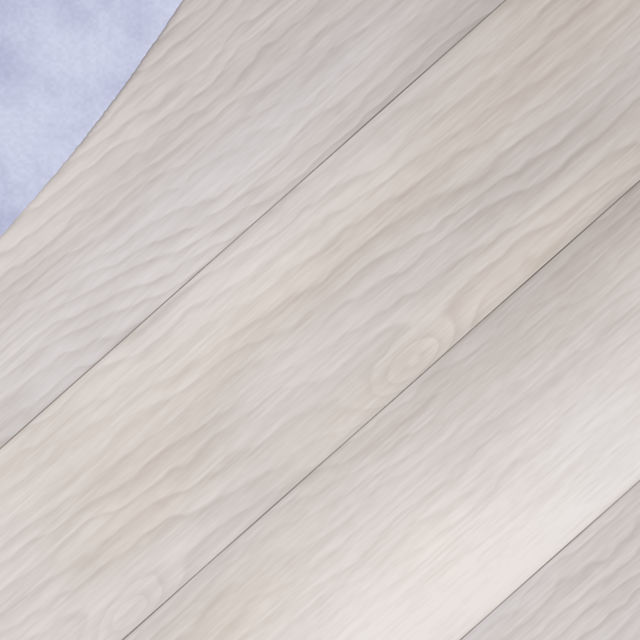
A three.js fragment shader for this texture:

```glsl
// Pale wood planks laid on a diagonal, with a blue cloth over the upper left corner.
// Planks repeat across a rotated axis; the grain is a sawtooth of a noise-warped
// field with knots bent into it, finished with fine fibres, seams and soft light.

varying vec2 vUv;

const vec2 ALONG = vec2(0.748, 0.664);       // plank direction
const float PLANK_WIDTH = 0.3505;
const float PLANK_OFFSET = 0.2235;
const float SEAM_HALF_WIDTH = 0.0011;
const float KNOT_SPACING = 0.60;
const vec2 KNOT_CENTER = vec2(0.77, -0.108);
const vec2 KNOT_SIZE = vec2(0.085, 0.033);
const float RING_DEPTH = 0.42;
const float FIBRE_DEPTH = 0.17;

const vec3 WOOD_DARK = vec3(0.68, 0.635, 0.605);
const vec3 WOOD_LIGHT = vec3(0.905, 0.88, 0.865);
const vec3 SEAM_COLOR = vec3(0.48, 0.44, 0.42);
const vec3 CLOTH_LIGHT = vec3(0.82, 0.84, 0.92);
const vec3 CLOTH_DARK = vec3(0.64, 0.65, 0.77);
const vec3 SHADOW_COLOR = vec3(0.50, 0.47, 0.48);

const vec2 CLOTH_CORNER = vec2(0.0, 0.629);
const vec2 CLOTH_ALONG = vec2(0.611, 0.792);
const float CLOTH_LENGTH = 0.468;
const float CLOTH_BULGE = 0.010;

float hash(vec2 p) {
  return fract(sin(dot(p, vec2(127.1, 311.7))) * 43758.5453);
}

float noise(vec2 p) {
  vec2 cell = floor(p);
  vec2 f = fract(p);
  f = f * f * (3.0 - 2.0 * f);
  return mix(mix(hash(cell), hash(cell + vec2(1.0, 0.0)), f.x),
             mix(hash(cell + vec2(0.0, 1.0)), hash(cell + 1.0), f.x), f.y);
}

float fbm(vec2 p) {
  float sum = 0.0;
  float amp = 0.5;
  for (int i = 0; i < 4; i++) {
    sum += amp * noise(p);
    p = p * 2.03 + 7.1;
    amp *= 0.5;
  }
  return sum;
}

// Dark growth rings: a slow fade into shade, then a crisp step back to light.
float growthRings(vec2 q, float id) {
  bool knotted = id == -1.0;
  vec2 s = q + vec2(id * 17.3, 0.0);
  float lean = id < -1.5 ? 0.04 : 0.12;
  float field = q.y + lean * q.x;
  field += 0.075 * (noise(s * vec2(2.6, 7.0)) - 0.5);
  field += 0.022 * (noise(s * vec2(11.0, 24.0)) - 0.5);
  field += 0.009 * (noise(s * vec2(38.0, 60.0)) - 0.5);
  if (knotted) {
    vec2 k = q - KNOT_CENTER;
    k.x = mod(k.x + 0.5 * KNOT_SPACING, KNOT_SPACING) - 0.5 * KNOT_SPACING;
    k /= KNOT_SIZE;
    field += 0.12 * exp(-dot(k, k));
  }
  float phase = fract(field * (knotted ? 29.0 : 38.0));
  float strength = mix(0.25, 1.0, noise(s * vec2(4.0, 15.0) + 3.7));
  return strength * phase * phase * smoothstep(1.0, 0.78, phase);
}

vec3 woodColor(vec2 q) {
  float row = (q.y - PLANK_OFFSET) / PLANK_WIDTH;
  float id = floor(row);
  float across = fract(row);
  vec2 s = q + vec2(id * 17.3, 0.0);

  // Broad tone of each plank and the light falling off to the upper right
  float tone = 0.75 - 0.30 * smoothstep(0.55, 1.45, q.x);
  if (id == -2.0) tone += mix(0.32, -0.10, smoothstep(0.25, 0.95, across));
  if (id == 0.0) tone -= 0.04;
  tone += 0.38 * (fbm(s * vec2(2.4, 13.0)) - 0.47);

  float calm = id == -2.0 ? mix(0.25, 0.8, across) : 1.0;
  tone -= RING_DEPTH * calm * growthRings(q, id);
  tone += FIBRE_DEPTH * (noise(s * vec2(16.0, 230.0)) - 0.5);
  tone += 0.5 * FIBRE_DEPTH * (noise(s * vec2(70.0, 340.0)) - 0.5);

  vec3 color = mix(WOOD_DARK, WOOD_LIGHT, clamp(tone, -0.1, 1.05));
  float warmth = noise(s * vec2(3.0, 9.0) + 11.0) - 0.5;
  if (id == 0.0 || id == -3.0) warmth -= 0.5;
  color += warmth * vec3(0.012, 0.0, -0.020);

  // Seam line with uneven wear and a faint shade beside it
  float seamDistance = min(across, 1.0 - across) * PLANK_WIDTH;
  float wear = mix(0.35, 0.9, noise(s.xx * vec2(7.0, 0.0) + id));
  float line = 1.0 - smoothstep(0.4, 1.9, seamDistance / SEAM_HALF_WIDTH);
  color *= 1.0 - 0.05 * exp(-seamDistance * 160.0);
  return mix(color, SEAM_COLOR, line * wear);
}

void main() {
  vec2 q = vec2(dot(vUv, ALONG), dot(vUv, vec2(-ALONG.y, ALONG.x)));
  vec3 color = woodColor(q);

  // Signed distance into the cloth, whose edge bows outward
  vec2 c = vUv - CLOTH_CORNER;
  float t = dot(c, CLOTH_ALONG) / CLOTH_LENGTH;
  float inside = dot(c, vec2(-CLOTH_ALONG.y, CLOTH_ALONG.x));
  inside += CLOTH_BULGE * sin(3.14159 * clamp(t, 0.0, 1.0));
  inside += 0.0015 * (noise(vec2(t * 90.0, 2.0)) - 0.5);

  float shadow = 0.75 * exp(-max(-inside, 0.0) * 330.0);
  color = mix(color, SHADOW_COLOR, shadow * mix(0.4, 1.0, smoothstep(0.1, 0.6, t)));

  // Soft folds and fuzz
  float fold = smoothstep(0.42, 0.75, fbm(vUv * 9.0 + 4.0));
  fold += 0.8 * smoothstep(0.10, 0.0, length(vUv - vec2(0.0, 1.0)));
  float fuzz = noise(vUv * 210.0) - 0.5;
  vec3 cloth = mix(CLOTH_LIGHT, CLOTH_DARK, clamp(0.12 + 0.45 * fold, 0.0, 1.0)) + 0.035 * fuzz;
  color = mix(color, cloth, smoothstep(-0.001, 0.0015, inside));

  gl_FragColor = vec4(color, 1.0);
}
```
